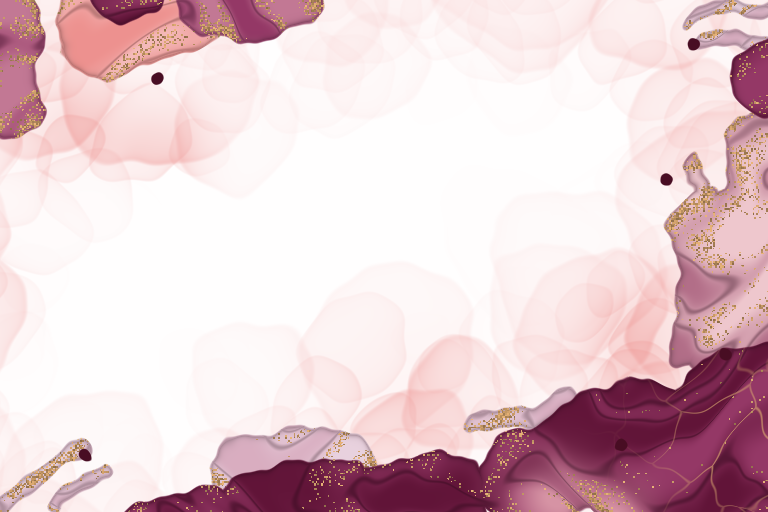
This background is drawn by a WebGL 2 fragment shader. Its source:

```glsl
#version 300 es
precision highp float;
uniform vec2 u_resolution;
out vec4 outColor;

const vec3 PAPER = vec3(1.0, 0.995, 0.995);
const vec3 BLUSH = vec3(0.96, 0.74, 0.74);
const vec3 CORAL = vec3(0.93, 0.57, 0.56);
const vec3 LILAC = vec3(0.91, 0.82, 0.87);
const vec3 MAUVE = vec3(0.76, 0.47, 0.58);
const vec3 PLUM = vec3(0.58, 0.22, 0.40);
const vec3 WINE = vec3(0.38, 0.08, 0.22);
const vec3 DARK = vec3(0.22, 0.03, 0.08);
const vec3 GOLD = vec3(0.74, 0.57, 0.38);

float hash(vec2 p) {
  vec3 q = fract(p.xyx * vec3(0.1031, 0.103, 0.0973));
  q += dot(q, q.yzx + 33.33);
  return fract((q.x + q.y) * q.z);
}

vec2 hash2(vec2 p) { return vec2(hash(p + 17.0), hash(p + 71.0)); }

// Layered sines that bend the plane
vec2 warp(vec2 p, float freq, float amp) {
  for (int i = 0; i < 4; i++) {
    p += amp * sin(freq * p.yx + vec2(0.4, 2.1) * float(i + 1));
    freq *= 1.9;
    amp *= 0.5;
  }
  return p;
}

// Distance to a rounded stroke
float stroke(vec2 p, vec2 a, vec2 b, float r) {
  vec2 ab = b - a;
  float t = clamp(dot(p - a, ab) / dot(ab, ab), 0.0, 1.0);
  return length(p - a - ab * t) - r;
}

float glow(vec2 p, vec2 c, float r) { return exp(-dot(p - c, p - c) / (r * r)); }

// Gap between the two nearest cell points: zero along cell borders
float cellBorder(vec2 p) {
  vec2 near = vec2(9.0);
  for (int k = 0; k < 9; k++) {
    vec2 id = floor(p) + vec2(k % 3, k / 3) - 1.0;
    float d = length(id + hash2(id) - p);
    near = d < near.x ? vec2(d, near.x) : vec2(near.x, min(near.y, d));
  }
  return near.y - near.x;
}

// How much wash lies outside the open centre
float washDensity(vec2 c) {
  float d = stroke(c, vec2(0.2, 0.38), vec2(0.62, 0.58), 0.13);
  d = min(d, stroke(c, vec2(0.64, 0.6), vec2(1.1, 0.7), 0.13));
  d = min(d, stroke(c, vec2(0.74, 0.6), vec2(0.86, 0.5), 0.14));
  d = min(d, stroke(c, vec2(0.12, 0.3), vec2(0.32, 0.2), 0.06));
  return smoothstep(0.0, 0.16, d);
}

// Overlapping translucent petals with darker rims
float petals(vec2 p, float scale) {
  float wet = 0.0;
  vec2 g = p * scale;
  for (int k = 0; k < 9; k++) {
    vec2 id = floor(g) + vec2(k % 3, k / 3) - 1.0;
    vec2 c = id + hash2(id + scale);
    float d = length(g - c) - mix(0.45, 0.95, hash(id + 5.0));
    float body = 0.1 + 0.14 * exp(5.0 * d) + 0.16 * exp(35.0 * min(d, 0.0));
    wet += smoothstep(0.025, -0.025, d) * body * washDensity(c / scale);
  }
  return wet;
}

// Ink pool: marbled body, dark veins and rim, glitter near the shore
vec3 ink(vec3 base, vec2 p, float d, vec3 light, vec3 deep, float glitter) {
  float px = 1.0 / u_resolution.y;
  vec2 q = warp(p, 9.0, 0.06);
  float flow = sin(15.0 * q.x + 3.0 * sin(13.0 * q.y)) * sin(17.0 * q.y - 6.0 * q.x);
  vec3 c = mix(light, deep, smoothstep(-0.7, 0.8, flow));
  float vein = smoothstep(0.14, 0.0, abs(flow - 0.15));
  float rim = exp(-abs(d + 0.004) * 220.0);
  c = mix(c, deep * 0.62, 0.55 * max(vein, rim));
  float band = smoothstep(0.45, 0.0, abs(flow + 0.35)) * exp(-abs(d + 0.015) * 28.0);
  float fleck = step(hash(floor(p * 300.0)), band * glitter);
  c = mix(c, GOLD * (0.75 + 0.5 * hash(floor(p * 300.0) + 9.0)), fleck);
  return mix(base, c, smoothstep(px, -px, d));
}

void main() {
  vec2 p = gl_FragCoord.xy / u_resolution.y;
  p.x *= 1.5 * u_resolution.y / u_resolution.x;
  vec2 w = warp(p, 11.0, 0.018);
  vec2 e = warp(p, 24.0, 0.011);

  // Blush washes, warmer in a few places
  float warm = glow(p, vec2(0.13, 0.76), 0.13) + glow(p, vec2(0.32, 0.71), 0.1)
    + glow(p, vec2(1.24, 0.34), 0.13) + 0.8 * glow(p, vec2(0.78, 0.26), 0.2)
    + 0.6 * glow(p, vec2(0.0, 0.4), 0.15) + 0.5 * glow(p, vec2(1.3, 0.85), 0.2);
  float wet = petals(w, 4.5) + 0.6 * petals(w + 0.013, 9.0);
  vec3 col = mix(PAPER, mix(BLUSH, CORAL, min(warm, 1.0)), 1.0 - exp(-wet * (0.55 + 1.3 * warm)));

  // Pale lilac fringes
  float d = stroke(e, vec2(0.5, 0.08), vec2(0.66, 0.07), 0.085);
  d = min(d, stroke(e, vec2(0.92, 0.17), vec2(1.1, 0.22), 0.02));
  d = min(d, stroke(e, vec2(0.02, 0.02), vec2(0.16, 0.12), 0.018));
  d = min(d, stroke(e, vec2(0.12, 0.0), vec2(0.21, 0.09), 0.014));
  d = min(d, stroke(e, vec2(1.34, 0.965), vec2(1.5, 0.985), 0.014));
  d = min(d, stroke(e, vec2(1.36, 0.91), vec2(1.48, 0.92), 0.016));
  col = ink(col, p, d, LILAC, mix(LILAC, MAUVE, 0.4), 0.9);

  // Upper left corner
  d = stroke(e, vec2(0.19, 0.94), vec2(0.35, 0.98), 0.09);
  col = ink(col, p, d, BLUSH, CORAL, 0.6);
  d = min(stroke(e, vec2(0.0, 0.97), vec2(0.02, 0.8), 0.07),
    stroke(e, vec2(0.4, 0.98), vec2(0.57, 1.0), 0.06));
  col = ink(col, p, d, MAUVE, PLUM, 0.9);
  col = ink(col, p, stroke(e, vec2(0.21, 1.01), vec2(0.28, 1.01), 0.04), PLUM, WINE, 0.3);

  // Right side
  d = stroke(e, vec2(1.37, 0.57), vec2(1.37, 0.34), 0.055);
  d = min(d, stroke(e, vec2(1.46, 0.54), vec2(1.45, 0.32), 0.095));
  d = min(d, stroke(e, vec2(1.5, 0.7), vec2(1.5, 0.62), 0.09));
  d = min(d, stroke(e, vec2(1.34, 0.69), vec2(1.38, 0.58), 0.014));
  col = ink(col, p, d, mix(LILAC, BLUSH, 0.5), MAUVE * 0.92, 1.0);
  col = ink(col, p, stroke(e, vec2(1.5, 0.87), vec2(1.5, 0.83), 0.06), PLUM, WINE, 0.2);

  // Deep pools along the bottom
  d = stroke(e, vec2(0.28, -0.03), vec2(0.5, 0.0), 0.05);
  d = min(d, stroke(e, vec2(0.51, 0.03), vec2(0.68, 0.03), 0.065));
  d = min(d, stroke(e, vec2(0.78, 0.03), vec2(0.88, 0.02), 0.085));
  d = min(d, stroke(e, vec2(1.05, 0.07), vec2(1.26, 0.155), 0.11));
  d = min(d, stroke(e, vec2(1.32, 0.07), vec2(1.52, 0.16), 0.17));
  float rose = glow(p, vec2(1.08, 0.03), 0.08) + glow(p, vec2(1.2, -0.02), 0.07);
  float shade = glow(p, vec2(0.6, 0.04), 0.08) + glow(p, vec2(0.9, 0.05), 0.07);
  vec3 pool = mix(mix(PLUM, WINE, min(shade, 1.0)), mix(MAUVE, BLUSH, 0.4), min(rose, 1.0));
  col = ink(col, p, d, pool, mix(WINE, MAUVE, 0.8 * min(rose, 1.0)), 0.3 + 0.7 * rose);

  // Gold threads at lower right
  float thread = smoothstep(0.05, 0.0, cellBorder(warp(p, 14.0, 0.03) * 9.0));
  thread *= min(1.0, 1.3 * glow(p, vec2(1.44, 0.14), 0.14)) * step(d, 0.0);
  col = mix(col, GOLD * 1.15, 0.65 * thread);

  // Stray drops
  vec2 s = warp(p, 60.0, 0.002);
  d = min(length(s - vec2(1.352, 0.916)), length(s - vec2(1.303, 0.648)));
  d = min(d, min(length(s - vec2(0.309, 0.849)), length(s - vec2(0.168, 0.109))));
  d = min(d, min(length(s - vec2(1.215, 0.129)), length(s - vec2(1.416, 0.307))));
  col = mix(col, mix(DARK, WINE, 0.4), smoothstep(0.0135, 0.0105, d));

  outColor = vec4(col, 1.0);
}
```
